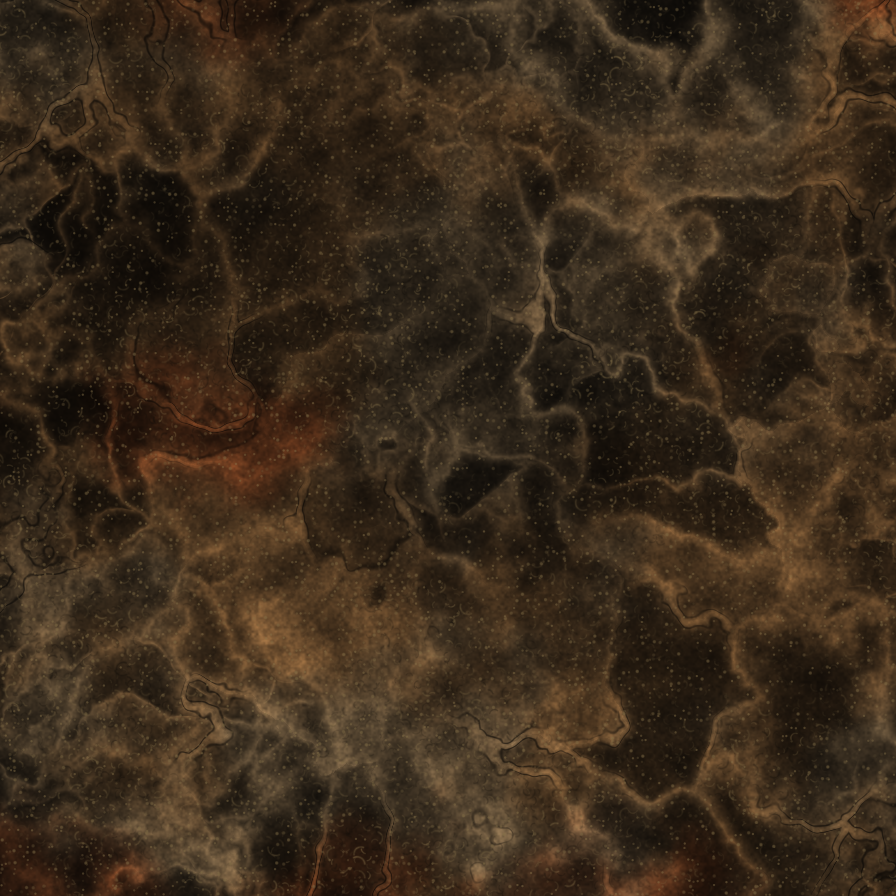
This texture is drawn by a WebGL 2 fragment shader. Its source:

```glsl
#version 300 es
precision highp float;

uniform vec2 u_resolution;
out vec4 fragColor;

const float CELL_SCALE = 6.5;      // large hollows across the canvas
const float POCKET_SCALE = 11.0;   // smaller hollows
const float WARP = 2.3;
const float BASE_TONE = 0.058;
const float VEIN_TONE = 0.29;
const float HAZE_TONE = 0.135;
const vec3 WARM_TINT = vec3(1.0, 0.71, 0.42);
const vec3 ASH_TINT = vec3(1.0, 0.81, 0.57);
const vec3 RUST_TINT = vec3(1.15, 0.56, 0.27);
const vec3 FIBRE_COLOR = vec3(0.52, 0.44, 0.28);
const vec3 SHADOW_COLOR = vec3(0.055, 0.042, 0.025);

vec3 hash3(vec2 p) {
    vec3 h = fract(p.xyx * vec3(0.1031, 0.1030, 0.0973));
    h += dot(h, h.yxz + 33.33);
    return fract((h.xxy + h.yzz) * h.zyx);
}

float noise(vec2 p) {
    vec2 i = floor(p), f = fract(p);
    f = f * f * (3.0 - 2.0 * f);
    float bottom = mix(hash3(i).x, hash3(i + vec2(1, 0)).x, f.x);
    float top = mix(hash3(i + vec2(0, 1)).x, hash3(i + vec2(1, 1)).x, f.x);
    return mix(bottom, top, f.y);
}

float fbm(vec2 p) {
    float sum = 0.0, amp = 0.5;
    for (int i = 0; i < 5; i++) {
        sum += amp * noise(p);
        p = mat2(1.6, 1.2, -1.2, 1.6) * p + 17.3;
        amp *= 0.5;
    }
    return sum / 0.97;
}

// Gap between the two nearest sites, and a random value of the nearest cell
vec2 cells(vec2 p) {
    vec2 base = floor(p);
    float first = 9.0, second = 9.0, id = 0.0;
    for (int y = -1; y <= 1; y++)
    for (int x = -1; x <= 1; x++) {
        vec2 site = base + vec2(x, y);
        vec3 h = hash3(site + 71.0);
        float d = length(site + h.xy - p);
        if (d < first) { second = first; first = d; id = h.z; }
        else second = min(second, d);
    }
    return vec2(second - first, id);
}

// Ridge along cell borders, sharp on some sides and soft on others
float ridge(vec2 cell) {
    float width = mix(0.07, 0.36, cell.y);
    return exp(-(sqrt(cell.x * cell.x + 0.0009) - 0.03) / width);
}

// Scattered short arcs: x is pale fibres, y is dark ones
vec2 fibres(vec2 p, float scale, float thickness) {
    vec2 g = p * scale, base = floor(g), cover = vec2(0.0);
    float soft = max(0.07, 0.8 * scale / u_resolution.y);
    for (int y = -1; y <= 1; y++)
    for (int x = -1; x <= 1; x++) {
        vec2 site = base + vec2(x, y);
        vec3 h = hash3(site + scale), k = hash3(site + 2.0 * scale + 5.0);
        float turn = 6.2832 * h.z, radius = mix(0.22, 0.5, k.x);
        float c = cos(turn), s = sin(turn);
        vec2 d = mat2(c, s, -s, c) * (g - site - h.xy) + vec2(radius, 0.0);
        float beyond = max(abs(atan(d.y, d.x)) - mix(0.4, 1.2, k.y), 0.0) * radius;
        float dist = length(vec2(beyond, length(d) - radius));
        float ink = 1.0 - smoothstep(thickness - soft, thickness + soft, dist);
        cover = max(cover, ink * (k.z > 0.4 ? vec2(k.z * k.z, 0.0) : vec2(0.0, 1.0 - k.z)));
    }
    return cover;
}

// Sparse round dust
float dust(vec2 p, float scale) {
    vec2 g = p * scale, site = floor(g);
    vec3 h = hash3(site + 9.0);
    float d = length(g - site - mix(vec2(0.3), vec2(0.7), h.xy));
    return (1.0 - smoothstep(0.1, 0.42, d)) * smoothstep(0.84, 1.0, h.z);
}

void main() {
    vec2 p = gl_FragCoord.xy / u_resolution.y;

    // Warped hollows and the veins between them
    vec2 bend = vec2(fbm(p * 6.0 + 3.1), fbm(p * 6.0 + 41.7)) - 0.5;
    vec2 large = cells(p * CELL_SCALE + WARP * bend);
    vec2 small = cells(p * POCKET_SCALE + 1.7 * WARP * bend.yx + 23.0);
    float strength = smoothstep(0.28, 0.66, fbm(p * 4.5 + 11.0));
    float pocket = smoothstep(0.4, 0.68, fbm(p * 4.0 + 63.0));
    float vein = ridge(large) * mix(0.3, 1.0, strength);
    vein = max(vein, 0.75 * ridge(small) * pocket);

    // Smoky haze and rough mottling
    float haze = smoothstep(0.3, 0.72, fbm(p * 5.0 + 0.8 * bend + 87.0));
    float mottle = fbm(p * 34.0 + 5.0);
    float grit = noise(p * 230.0) * 0.6 + noise(p * 390.0 + 8.0) * 0.4;
    float tone = BASE_TONE + VEIN_TONE * vein + HAZE_TONE * haze * mix(0.55, 1.0, large.y);
    tone *= (0.62 + 0.76 * mottle) * (0.76 + 0.48 * grit);

    // Dark creases beside some of the veins
    float crease = 1.0 - smoothstep(0.0, 0.035, abs(large.x - 0.09));
    tone *= 1.0 - 0.5 * crease * smoothstep(0.5, 0.66, fbm(p * 5.0 + 140.0));

    // Brown, ashen and rusty tints
    vec3 color = tone * mix(WARM_TINT, ASH_TINT, smoothstep(0.32, 0.64, fbm(p * 6.0 + 29.0)));
    float rust = smoothstep(0.57, 0.76, fbm(p * 4.0 + 201.0));
    color = mix(color, tone * RUST_TINT, 0.75 * rust);

    // Curled fibres, densest inside the hollows
    float patches = smoothstep(0.3, 0.68, fbm(p * 7.0 + 170.0));
    float amount = mix(0.16, 0.8, patches) * mix(1.0, 0.45, vein);
    vec2 curls = max(fibres(p, 58.0, 0.05), 0.8 * fibres(p + 0.37, 86.0, 0.06));
    color = mix(color, SHADOW_COLOR, 0.55 * amount * curls.y);
    color = mix(color, FIBRE_COLOR, 0.62 * amount * curls.x * (0.5 + grit));
    color = mix(color, FIBRE_COLOR, 0.5 * max(dust(p, 150.0), dust(p + 0.21, 210.0)));

    fragColor = vec4(color, 1.0);
}
```
